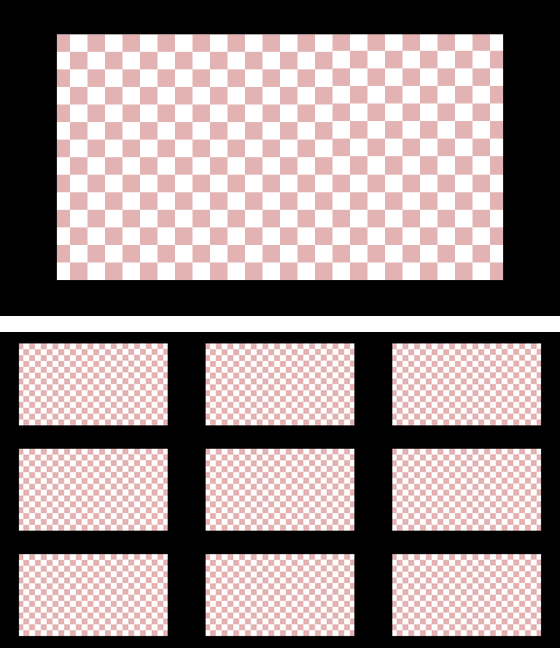
Top: one tile. Bottom: repeated 3 by 3.
Write a WebGL 1 fragment shader that draws this pattern.

```glsl
precision highp float;
// Pink and white checkerboard panel with a slipped upper right block, on black.

uniform vec2 u_resolution;

const vec2 GRID = vec2(32.0, 18.0);          // cells across and down the canvas
const vec2 PANEL_MIN = vec2(3.25, 2.047);    // lower left corner, in cells
const vec2 PANEL_SIZE = vec2(25.5, 14.0);    // panel extent, in cells
const float SLIP_COLUMN = 19.0;              // slip starts at this column
const float SLIP_ROW = 6.5;                  // and above this panel row
const float SLIP = 0.058;                    // upward slip, in cells
const vec3 BORDER = vec3(0.0);
const vec3 WHITE = vec3(1.0);
const vec3 PINK = vec3(0.89, 0.70, 0.70);

// Square wave: +1 on even cells, -1 on odd ones, softened over one pixel.
vec2 squareWave(vec2 p, vec2 pixel) {
  vec2 parity = 1.0 - 2.0 * mod(floor(p), 2.0);
  vec2 edgeDistance = 0.5 - abs(fract(p) - 0.5);
  return parity * min(2.0 * edgeDistance / pixel, 1.0);
}

// Coverage of a box from the origin to size.
float boxCoverage(vec2 p, vec2 size, vec2 pixel) {
  vec2 inside = min(p, size - p);
  vec2 cover = clamp(inside / pixel + 0.5, 0.0, 1.0);
  return cover.x * cover.y;
}

void main() {
  vec2 pixel = GRID / u_resolution;
  vec2 cell = gl_FragCoord.xy * pixel;
  vec2 local = cell - PANEL_MIN;

  // Columns follow the canvas grid, rows start at the panel's lower edge.
  vec2 board = vec2(cell.x, local.y);
  board.y -= SLIP * step(SLIP_COLUMN, cell.x) * step(SLIP_ROW, local.y);

  vec2 wave = squareWave(board, pixel);
  float pinkAmount = 0.5 + 0.5 * wave.x * wave.y;
  vec3 checks = mix(WHITE, PINK, pinkAmount);

  float panel = boxCoverage(local, PANEL_SIZE, pixel);
  gl_FragColor = vec4(mix(BORDER, checks, panel), 1.0);
}
```
